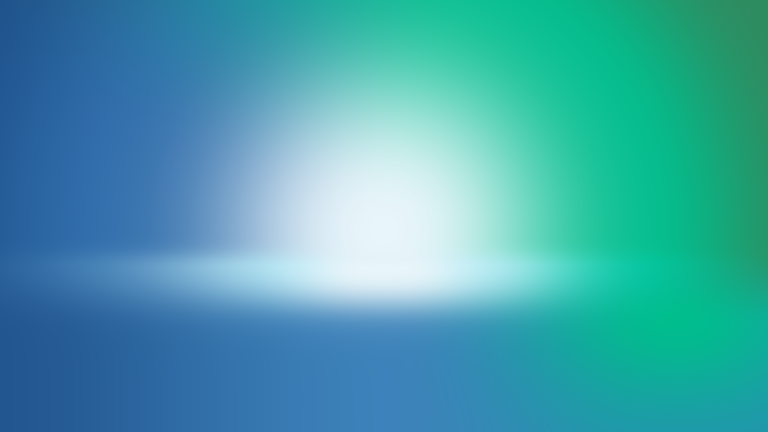
A Shadertoy shader for this background:

```glsl
#define GLOW_HEIGHT 0.47
#define GLOW_RADIUS 0.38
#define GLOW_FALLOFF 2.5
#define HORIZON 0.38
#define BAND_REACH 0.50
#define BAND_ABOVE 0.036
#define BAND_BELOW 0.09
#define POOL_CENTRE vec2(0.68, 0.27)
#define POOL_SIZE vec2(0.32, 0.20)

const vec3 NAVY    = vec3(0.11, 0.31, 0.54);
const vec3 BLUE    = vec3(0.19, 0.43, 0.67);
const vec3 SKY     = vec3(0.24, 0.51, 0.73);
const vec3 LAGOON  = vec3(0.14, 0.58, 0.68);
const vec3 EMERALD = vec3(0.00, 0.74, 0.55);
const vec3 FOREST  = vec3(0.18, 0.55, 0.38);
const vec3 AQUA    = vec3(0.00, 0.88, 0.80);
const vec3 ICE     = vec3(0.72, 0.93, 0.97);
const vec3 WHITE   = vec3(0.91, 0.96, 0.98);

float bell(float x) {
    return exp(-x * x);
}

// Blue to green around the glow, darkening outwards
vec3 wallColor(vec2 p) {
    vec2 d = p - vec2(0.0, GLOW_HEIGHT);
    float radius = length(d);
    float angle = degrees(atan(max(abs(d.y), 1e-4), -d.x));
    vec3 cool = mix(BLUE, NAVY, smoothstep(0.62, 1.12, radius));
    vec3 fresh = mix(EMERALD, FOREST, smoothstep(0.60, 1.0, radius));
    vec3 color = mix(cool, fresh, smoothstep(20.0, 110.0, angle));
    float glow = exp(-pow(radius / GLOW_RADIUS, GLOW_FALLOFF));
    return mix(color, WHITE, glow);
}

// Horizontal ramp with a green reflection at the right
vec3 floorColor(vec2 p) {
    vec3 color = mix(NAVY + 0.02, SKY, smoothstep(-1.0, 0.05, p.x));
    color = mix(color, LAGOON, smoothstep(0.0, 0.6, p.x));
    float pool = bell(length((p - POOL_CENTRE) / POOL_SIZE));
    return mix(color, EMERALD, pool);
}

// Light spilling along the horizon
vec3 addBand(vec3 color, vec2 p) {
    float dy = p.y - HORIZON;
    float thickness = dy > 0.0 ? BAND_ABOVE : BAND_BELOW;
    float amount = bell(dy / thickness) * bell(p.x / BAND_REACH);
    vec3 tint = mix(WHITE, ICE, smoothstep(0.05, 0.30, abs(p.x)));
    tint = mix(tint, AQUA, smoothstep(0.25, 0.65, p.x));
    return mix(color, tint, amount);
}

void mainImage(out vec4 fragColor, in vec2 fragCoord) {
    // Height units, horizontally centred
    vec2 p = (fragCoord - vec2(0.5 * iResolution.x, 0.0)) / iResolution.y;

    float ground = 1.0 - smoothstep(0.24, 0.42, p.y);
    vec3 color = mix(wallColor(p), floorColor(p), ground);
    color = addBand(color, p);

    fragColor = vec4(color, 1.0);
}
```
